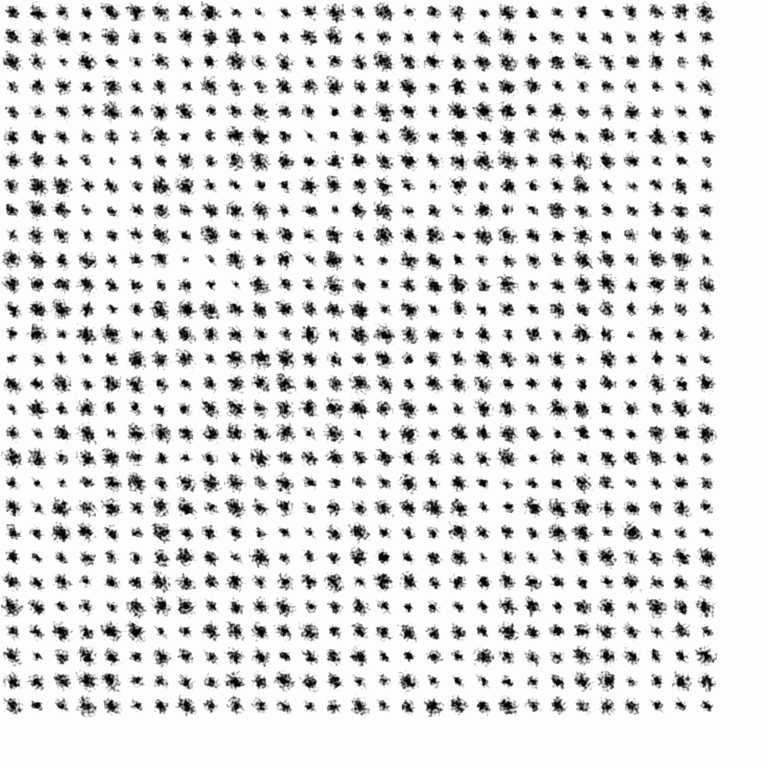
This pattern is drawn by a three.js fragment shader. Its source:

```glsl
#define PITCHES 31.0        // cells across the full canvas
#define FILLED 29.0         // cells inked, from the top left
#define CORE 0.04           // radius of solid ink, in cells
#define RIM 0.37            // radius where the ink fades out
#define SIZE_MIN 0.66
#define SIZE_MAX 1.22
#define ROUGHNESS 0.27
#define SLANT 1.13          // stretch along the falling diagonal
#define WISP_INK 0.30
#define PAPER vec3(0.992)
#define INK vec3(0.025)

varying vec2 vUv;

vec2 hash2(vec2 p) {
  vec3 q = fract(p.xyx * vec3(0.1031, 0.1030, 0.0973));
  q += dot(q, q.yzx + 33.33);
  return fract((q.xx + q.yz) * q.zy);
}

float cornerSlope(vec2 corner, vec2 offset) {
  float angle = 6.2832 * hash2(corner).x;
  return dot(vec2(cos(angle), sin(angle)), offset);
}

float gradientNoise(vec2 p) {
  vec2 i = floor(p);
  vec2 f = p - i;
  vec2 u = f * f * f * (f * (f * 6.0 - 15.0) + 10.0);
  vec2 e = vec2(1.0, 0.0);
  float low = mix(cornerSlope(i, f), cornerSlope(i + e, f - e), u.x);
  float high = mix(cornerSlope(i + e.yx, f - e.yx), cornerSlope(i + 1.0, f - 1.0), u.x);
  return mix(low, high, u.y);
}

// Ragged soft blot, darkest in the middle
float blot(vec2 along, vec2 grid, float size) {
  float ragged = 0.55 * gradientNoise(grid * 3.7 + 11.3)
               + 0.80 * gradientNoise(grid * 7.9 + 57.1);
  float radius = length(along * vec2(1.0 / SLANT, SLANT)) / size;
  return 1.0 - smoothstep(CORE, RIM, radius + ROUGHNESS * ragged);
}

// Faint thin stroke along the diagonal, tapering at both ends
float wisp(vec2 along, vec2 random) {
  float reach = mix(0.22, 0.50, random.x);
  float width = 1.0 - smoothstep(0.01, 0.07, abs(along.y - 0.08 * (random.y - 0.5)));
  return WISP_INK * width * (1.0 - smoothstep(0.4 * reach, reach, abs(along.x)));
}

void main() {
  // Grid counted from the top left, y downwards
  vec2 grid = vec2(vUv.x, 1.0 - vUv.y) * PITCHES;
  vec2 cell = floor(grid);
  vec2 random = hash2(cell + 3.7);
  vec2 jitter = 0.07 * (hash2(cell + 91.4) - 0.5);
  vec2 local = grid - cell - 0.5;

  // Axes along and across the falling diagonal
  vec2 p = local - jitter;
  vec2 along = vec2(p.x + p.y, p.y - p.x) * 0.7071;

  // Sizes vary, with an occasional stunted blot
  float size = mix(SIZE_MIN, SIZE_MAX, random.x);
  size *= mix(0.62, 1.0, smoothstep(0.0, 0.09, random.y));

  float ink = blot(along, grid, size);
  ink = max(ink, wisp(along, hash2(cell + 47.9)));

  // Fade at the cell border and leave the margin blank
  vec2 border = abs(local);
  ink *= 1.0 - smoothstep(0.42, 0.5, max(border.x, border.y));
  ink *= step(max(cell.x, cell.y), FILLED - 0.5);

  gl_FragColor = vec4(mix(PAPER, INK, ink), 1.0);
}
```
